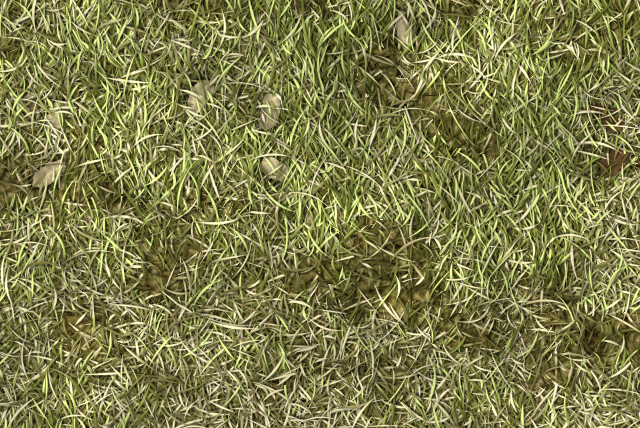
This texture is drawn by a Shadertoy shader. Its source:

```glsl
// Sunlit rough lawn: green blades and dry straw over dark bare soil.
// Jittered grids of curved, tapered strokes are stacked from back to front,
// each with a soft shadow; a few ragged dead leaves lie between the layers.

#define LAYERS 32
#define CELL_SIZE 0.060
#define BLADE_WIDTH 0.0025
#define SOFTNESS 0.0008
#define SHADOW 0.27
#define BRIGHTNESS 0.36
#define CONTRAST 0.92
#define LEAF_CELL 0.17
#define LEAF_CHANCE 0.34
#define PATCHINESS 0.85

vec4 hash4(vec3 p) {
    vec4 q = fract(p.xyzx * vec4(0.1031, 0.1030, 0.0973, 0.1099));
    q += dot(q, q.wzxy + 33.33);
    return fract((q.xxyz + q.yzzw) * q.zywx);
}

float noise(vec2 p) {
    vec2 i = floor(p), f = fract(p);
    f = f * f * (3.0 - 2.0 * f);
    float a = hash4(vec3(i, 7.0)).x;
    float b = hash4(vec3(i + vec2(1, 0), 7.0)).x;
    float c = hash4(vec3(i + vec2(0, 1), 7.0)).x;
    float d = hash4(vec3(i + vec2(1, 1), 7.0)).x;
    return mix(mix(a, b, f.x), mix(c, d, f.x), f.y);
}

float fbm(vec2 p) {
    float sum = 0.0, amp = 0.53;
    for (int i = 0; i < 4; i++) {
        sum += amp * noise(p);
        p = mat2(1.6, 1.2, -1.2, 1.6) * p + 11.3;
        amp *= 0.5;
    }
    return sum;
}

// Ramp from soil shadow to sunlit highlight
vec3 tone(float v) {
    vec3 c = mix(vec3(0.15, 0.12, 0.03), vec3(0.31, 0.30, 0.12), smoothstep(0.0, 0.24, v));
    c = mix(c, vec3(0.44, 0.43, 0.20), smoothstep(0.24, 0.50, v));
    c = mix(c, vec3(0.62, 0.61, 0.37), smoothstep(0.50, 0.76, v));
    return mix(c, vec3(0.91, 0.90, 0.67), smoothstep(0.76, 1.0, v));
}

mat2 rotation(float a) {
    return mat2(cos(a), -sin(a), sin(a), cos(a));
}

// Bare ground: a sloping worn band broken up by noise
float bareness(vec2 p) {
    float band = exp(-pow((p.y - 0.52 + 0.24 * p.x) / 0.12, 2.0));
    band *= smoothstep(0.1, 0.5, p.x);
    return smoothstep(0.50, 0.88, fbm(p * vec2(5.5, 9.0) + 3.0) + 0.24 * band);
}

// Share of green blades: lusher towards the top and right
float greenness(vec2 p) {
    float g = 0.22 + 0.45 * p.y + 0.08 * p.x + 0.9 * (fbm(p * 4.0 + 20.0) - 0.5);
    return clamp(g, 0.12, 0.88);
}

vec3 addLeaves(vec3 col, vec2 p, float soft) {
    vec2 home = floor(p / LEAF_CELL);
    for (int k = 0; k < 9; k++) {
        vec2 id = home + vec2(k % 3 - 1, k / 3 - 1);
        vec4 h = hash4(vec3(id, 91.0));
        vec2 centre = (id + 0.2 + 0.6 * h.xy) * LEAF_CELL;
        if (h.z > LEAF_CHANCE * smoothstep(0.35, 0.75, centre.y)) continue;
        vec2 q = rotation(6.28 * h.w) * (p - centre);
        float ragged = 0.030 * (fbm(p * 35.0) - 0.5);
        float d = length(q * vec2(0.7, 1.25)) - 0.028 + ragged;
        float vein = smoothstep(0.003, 0.0, abs(q.y + 3.0 * q.x * q.x));
        float light = 0.55 + 0.9 * fbm(q * 45.0 + h.xy * 9.0) + 0.15 * vein;
        vec3 leaf = mix(vec3(0.30, 0.22, 0.13), vec3(0.66, 0.61, 0.46), step(0.5, h.x));
        col *= 1.0 - 0.5 * smoothstep(0.015, 0.0, d + q.y * 0.2);
        col = mix(col, leaf * light, smoothstep(soft, -soft, d));
    }
    return col;
}

vec3 addBlades(vec3 col, vec2 p, float layer, float soft, float bare, float green) {
    float depth = layer / float(LAYERS);
    float size = CELL_SIZE * mix(0.70, 1.25, hash4(vec3(layer, 3.0, 5.0)).x);
    vec2 shift = hash4(vec3(layer, 17.0, 2.0)).xy * 9.0;
    vec2 home = floor(p / size + shift);
    for (int k = 0; k < 9; k++) {
        vec2 id = home + vec2(k % 3 - 1, k / 3 - 1);
        vec4 h = hash4(vec3(id, layer + 1.0));
        vec4 g = hash4(vec3(id, layer + 51.0));
        if (g.w < 0.66 * bare) continue;

        // Green blades stand up, straw lies in any direction
        float isGreen = step(h.z, green);
        float angle = (h.w - 0.5) * mix(3.1, 1.7, isGreen);
        float halfLength = size * mix(0.25, 0.88, g.x);
        vec2 q = rotation(angle) * (p - (id - shift + h.xy) * size);
        float t = q.y / halfLength;
        float bend = (g.y - 0.5) * 0.55;
        float side = (q.x - bend * halfLength * (t * t - 0.3)) / sqrt(1.0 + 4.0 * bend * bend * t * t);
        float width = BLADE_WIDTH * mix(0.55, 1.30, fract(g.x * 7.3 + h.z)) * (1.0 - t * t);

        float d = abs(side) - width;
        float fade = smoothstep(1.0, 0.6, abs(t));
        float shade = smoothstep(0.006, 0.0, abs(side - 0.002) - width) * fade;
        float v = BRIGHTNESS + CONTRAST * g.z + 0.14 * t + 0.24 * (depth - 0.5);
        v -= 0.28 * bare + 0.06 * isGreen + 0.10 * side / BLADE_WIDTH;
        vec3 tint = mix(vec3(1.02, 0.985, 1.05), vec3(0.95, 1.03, 0.81), isGreen);
        col *= 1.0 - SHADOW * shade;
        col = mix(col, tone(clamp(v, 0.0, 1.0)) * tint, smoothstep(soft, -soft, d));
    }
    return col;
}

void mainImage(out vec4 fragColor, in vec2 fragCoord) {
    vec2 p = fragCoord / iResolution.y;
    float soft = SOFTNESS + 0.5 / iResolution.y;
    float bare = bareness(p);
    float green = greenness(p) * (1.0 - 0.4 * bare);

    // Crumbly soil
    vec3 col = tone(1.3 * fbm(p * 75.0) - 0.25) * vec3(1.03, 0.95, 1.05);

    // Grass with the leaves tucked in below the upper layers
    for (int i = 0; i < LAYERS; i++) {
        if (i == LAYERS * 3 / 4) col = addLeaves(col, p, soft);
        col = addBlades(col, p, float(i), soft, bare, green);
    }

    // Broad light variation in clumps, and fine grain
    float clumps = 0.6 * fbm(p * 6.0 + 40.0) + 0.4 * fbm(p * 17.0 + 70.0);
    col *= 1.08 + PATCHINESS * (clumps - 0.5);
    col += 0.05 * (noise(p * 210.0) - 0.5);
    fragColor = vec4(clamp(col, 0.0, 1.0), 1.0);
}
```
